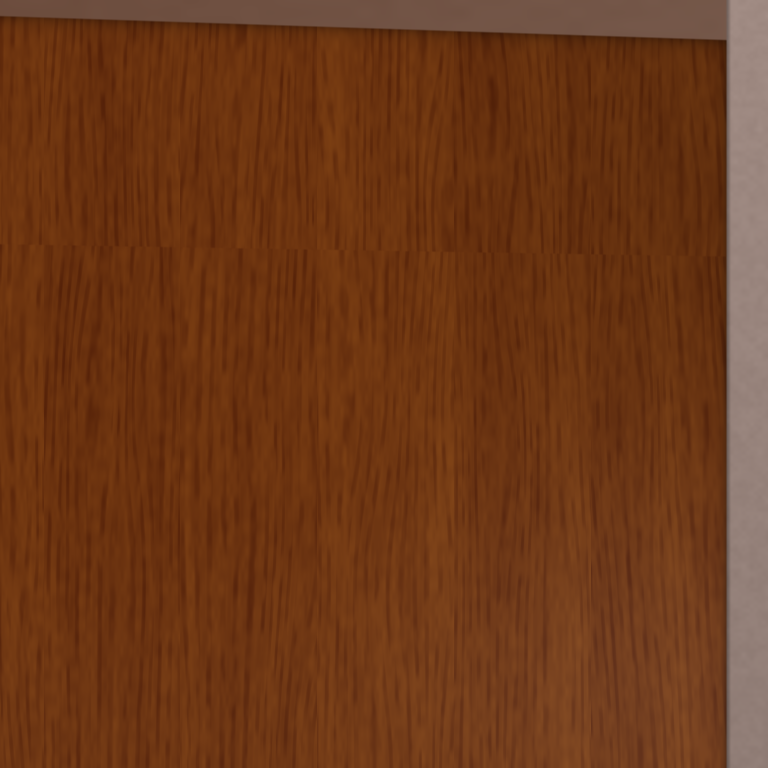
A Shadertoy shader for this texture:

```glsl
#define WALL_X 0.946
#define STAVE_WIDTH 0.178
#define GRAIN_LINES 74.0
#define GRAIN_BEND 0.022
#define SOFTNESS 0.0016
#define WOOD_DARK vec3(0.310, 0.115, 0.028)
#define WOOD_LIGHT vec3(0.468, 0.236, 0.070)
#define SHEEN vec3(0.030, 0.042, 0.056)
#define TRIM_COLOR vec3(0.440, 0.320, 0.262)
#define WALL_COLOR vec3(0.600, 0.520, 0.490)

float hash(vec2 p) {
    return fract(sin(dot(p, vec2(127.1, 311.7))) * 43758.5);
}

float noise(vec2 p) {
    vec2 cell = floor(p);
    vec2 f = fract(p);
    f = f * f * (3.0 - 2.0 * f);
    float low = mix(hash(cell), hash(cell + vec2(1.0, 0.0)), f.x);
    float high = mix(hash(cell + vec2(0.0, 1.0)), hash(cell + vec2(1.0, 1.0)), f.x);
    return mix(low, high, f.y);
}

// Lightness of the wood grain, from dark pores (0) to pale wood (1)
float grain(vec2 p, float row) {
    float stave = floor((p.x - 0.057) / STAVE_WIDTH);
    float seed = hash(vec2(stave + 3.0, row + 7.0));

    // Each stave leans and bends its fibres a little
    float bend = noise(vec2(p.x * 5.0 + seed * 30.0, p.y * 2.6)) - 0.5;
    vec2 q = vec2(p.x + (seed - 0.5) * 0.05 * p.y + GRAIN_BEND * bend, p.y);
    q += seed * vec2(7.0, 13.0);

    // Growth lines, broken into dashes
    float wander = 2.2 * noise(q * vec2(26.0, 4.0));
    float line = 0.5 + 0.5 * sin(6.2832 * (q.x * GRAIN_LINES + wander));
    float dashes = smoothstep(0.15, 0.75, noise(q * vec2(130.0, 30.0)));
    float streak = smoothstep(0.35, 1.0, line) * dashes;

    // Fine pores and broad bands
    float pores = noise(q * vec2(250.0, 62.0));
    float fibres = noise(q * vec2(155.0, 11.0));
    float bands = noise(q * vec2(20.0, 1.3));
    float staveTone = hash(vec2(stave, row + 2.0)) - 0.5;

    return 0.75 - 0.34 * streak + 0.24 * (pores - 0.5) + 0.26 * (fibres - 0.5)
         + 0.28 * (bands - 0.5) + 0.09 * staveTone;
}

vec3 woodPanel(vec2 uv, float soft) {
    // Staggered grain above and below the cross joint
    float seamY = 0.682 - 0.017 * uv.x;
    float above = smoothstep(-soft, soft, uv.y - seamY);
    float tone = mix(grain(uv, 0.0), grain(uv, 1.0), above);
    vec3 wood = mix(WOOD_DARK, WOOD_LIGHT, clamp(tone, 0.0, 1.1));

    // Room light: dim upper right, pale sheen lower right
    wood *= 1.02 - 0.12 * smoothstep(0.35, 1.0, uv.x) * smoothstep(0.1, 0.8, uv.y);
    vec2 toSheen = (uv - vec2(0.85, 0.12)) / vec2(0.34, 0.30);
    wood += SHEEN * exp(-dot(toSheen, toSheen));
    wood += 0.3 * SHEEN * smoothstep(0.4, 0.0, uv.y);
    return wood;
}

vec3 trimStrip(vec2 uv) {
    float mottling = noise(uv * vec2(40.0, 60.0)) - 0.5;
    return TRIM_COLOR + vec3(0.035, 0.045, 0.050) * (uv.x - 0.45) + 0.012 * mottling;
}

vec3 plasterWall(vec2 uv) {
    float bumps = noise(uv * 95.0) + 0.6 * noise(uv * 190.0) - 0.8;
    vec3 wall = WALL_COLOR * mix(0.94, 1.04, uv.y) + 0.022 * bumps;
    // Shaded corner along the edge
    return wall * mix(0.72, 1.0, smoothstep(0.0, 0.007, uv.x - WALL_X));
}

void mainImage(out vec4 fragColor, in vec2 fragCoord) {
    vec2 uv = fragCoord / iResolution.xy;
    float soft = max(SOFTNESS, 0.75 / iResolution.y);

    vec3 color = woodPanel(uv, soft);

    // Contact shadows under the trim and beside the wall
    float trimDistance = uv.y - (0.979 - 0.033 * uv.x);
    color *= 1.0 - 0.30 * exp(-max(-trimDistance, 0.0) / 0.009);
    color *= 1.0 - 0.28 * exp(-max(WALL_X - uv.x, 0.0) / 0.005);

    // Trim above, wall at the right
    color = mix(color, trimStrip(uv), smoothstep(-soft, soft, trimDistance));
    color = mix(color, plasterWall(uv), smoothstep(-soft, soft, uv.x - WALL_X));

    fragColor = vec4(color, 1.0);
}
```
